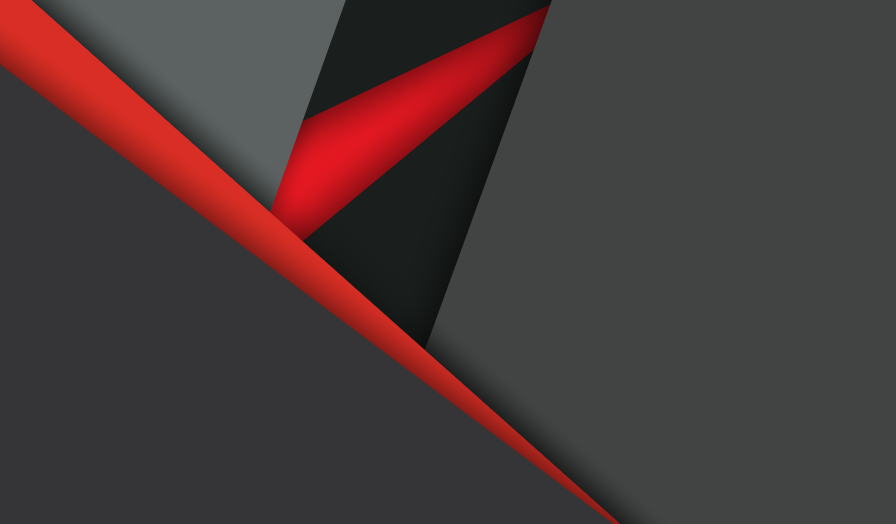
A WebGL 2 fragment shader for this background:

```glsl
#version 300 es
precision highp float;
// Layered paper background: grey panels, a dark slanted stripe and two red wedges with soft shadows.

uniform vec2 u_resolution;
out vec4 fragColor;

// Colours
const vec3 LOWER_GREY = vec3(0.206, 0.206, 0.215);
const vec3 RIGHT_GREY = vec3(0.255, 0.268, 0.260);
const vec3 LIGHT_GREY = vec3(0.358, 0.384, 0.380);
const vec3 STRIPE_DARK = vec3(0.100, 0.118, 0.110);
const vec3 BEAM_RED = vec3(0.890, 0.094, 0.130);
const vec3 BAND_RED = vec3(0.852, 0.180, 0.145);

// Edges, each a line through two points, in units of the canvas height
const vec4 BAND_TOP = vec4(0.060, 1.000, 1.184, 0.000);
const vec4 BAND_LOW = vec4(0.000, 0.877, 1.171, 0.000);
const vec4 STRIPE_LEFT = vec4(0.660, 1.000, 0.5156, 0.596);
const vec4 STRIPE_RIGHT = vec4(1.0533, 1.000, 0.811, 0.3326);
const vec4 BEAM_TOP = vec4(0.580, 0.770, 1.0533, 0.993);
const vec4 BEAM_LOW = vec4(0.578, 0.540, 1.020, 0.906);

// Shadow reach and strength
const float BEAM_REACH = 0.085;
const float BAND_REACH = 0.075;
const float STRIPE_REACH = 0.080;
const float CAST_REACH = 0.070;
const float RED_SHADE = 0.38;
const float STRIPE_SHADE = 0.40;
const float CAST_SHADE = 0.55;

// Signed distance to a line, positive on the left of its direction
float side(vec2 p, vec4 line) {
    vec2 along = normalize(line.zw - line.xy);
    vec2 q = p - line.xy;
    return along.x * q.y - along.y * q.x;
}

// Antialiased coverage of the positive side
float cover(float d) {
    return clamp(d * u_resolution.y + 0.5, 0.0, 1.0);
}

// Brightness left at distance d from an edge that casts a shadow
float shade(float d, float reach, float strength) {
    float fall = 1.0 - clamp(d / reach, 0.0, 1.0);
    return 1.0 - strength * fall * fall * (1.5 - 0.5 * fall);
}

void main() {
    vec2 p = gl_FragCoord.xy / u_resolution.y;
    float bandTop = side(p, BAND_TOP);
    float bandLow = side(p, BAND_LOW);
    float stripeLeft = side(p, STRIPE_LEFT);
    float stripeRight = side(p, STRIPE_RIGHT);
    float beamTop = side(p, BEAM_TOP);
    float beamLow = side(p, BEAM_LOW);

    // Red beam sunk between the two dark parts of the stripe
    vec3 beam = BEAM_RED
        * shade(-beamTop, BEAM_REACH, RED_SHADE)
        * shade(beamLow, BEAM_REACH, RED_SHADE)
        * shade(stripeLeft, 0.5 * BEAM_REACH, 0.5 * RED_SHADE);
    vec3 color = mix(STRIPE_DARK, beam, cover(-beamTop) * cover(beamLow));
    color *= shade(-stripeRight, STRIPE_REACH, STRIPE_SHADE);

    // Grey panels on both sides of the stripe
    color = mix(color, LIGHT_GREY, cover(-stripeLeft));
    color = mix(color, RIGHT_GREY, cover(stripeRight));

    // Diagonal band, its cast shadow and the lower panel over it
    float onPanel = max(cover(-stripeLeft), cover(stripeRight));
    color *= shade(bandTop, CAST_REACH, CAST_SHADE * mix(0.4, 1.0, onPanel));
    vec3 band = BAND_RED * shade(bandLow, BAND_REACH, RED_SHADE);
    color = mix(color, band, cover(-bandTop));
    color = mix(color, LOWER_GREY, cover(-bandLow));

    fragColor = vec4(color, 1.0);
}
```
